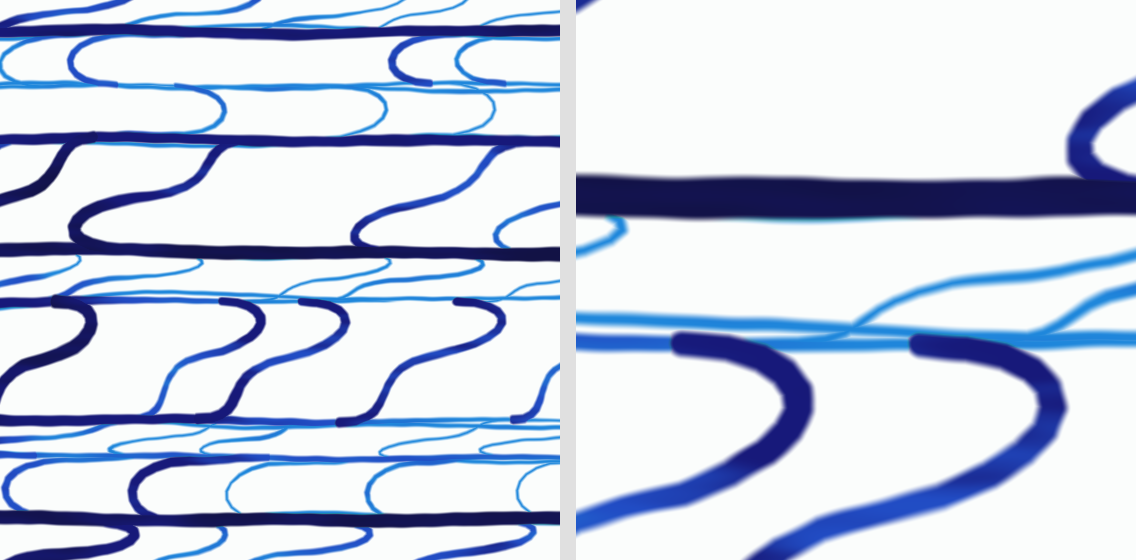
Left, the full canvas; right, a detail of the centre.
Give the GLSL for this pattern, as a WebGL 2 fragment shader.

```glsl
#version 300 es
precision highp float;
// Blue marker strokes on white: uneven horizontal lines split the canvas into bands,
// and each band is filled with hooked S-curves that leave one line and join the next.
// Curves are pairs of Bezier arcs; gradient noise varies the ink and bends the page.

uniform vec2 u_resolution;
out vec4 fragColor;

const int LINES = 10;
const int CURVES = 8;
const int STEPS = 10;
const vec3 PAPER = vec3(0.985, 0.993, 0.99);
const vec3 SKY = vec3(0.12, 0.53, 0.86);
const vec3 BLUE = vec3(0.13, 0.30, 0.77);
const vec3 NAVY = vec3(0.09, 0.10, 0.48);
const vec3 DEEP = vec3(0.07, 0.07, 0.27);

// Horizontal lines from bottom to top: height, ink weight, change of weight to the right
const float HEIGHT[LINES] = float[LINES](-0.03, 0.072, 0.185, 0.25, 0.46, 0.551, 0.75, 0.845, 0.941, 1.05);
const float WEIGHT[LINES] = float[LINES](0.2, 0.78, 0.2, 0.75, 0.6, 0.88, 0.6, 0.1, 0.72, 0.2);
const float FADE[LINES] = float[LINES](0.0, 0.1, 0.1, -0.72, -0.9, 0.0, 0.1, 0.0, 0.05, 0.0);

// Bands between lines: facing (1 hooks left, -1 hooks right), ink weight, middle height
const float FACING[9] = float[9](-1.0, 1.0, 1.0, -1.0, -1.0, 1.0, -1.0, 1.0, -1.0);
const float BAND_INK[9] = float[9](0.35, 0.2, 0.08, 0.62, 0.08, 0.5, 0.28, 0.2, 0.2);
const float MIDDLE[9] = float[9](0.6, 0.93, 0.5, 0.48, 0.55, 0.47, 0.94, 0.92, 0.7);

float hash(vec2 p) {
    vec3 q = fract(vec3(p.xyx) * 0.1031);
    q += dot(q, q.yzx + 33.33);
    return fract((q.x + q.y) * q.z);
}

float cornerSlope(vec2 cell, vec2 offset) {
    float angle = 6.2832 * hash(cell);
    return dot(vec2(cos(angle), sin(angle)), offset);
}

float gradientNoise(vec2 p) {
    vec2 i = floor(p), f = p - i;
    vec2 u = f * f * f * (f * (f * 6.0 - 15.0) + 10.0);
    vec2 e = vec2(1.0, 0.0);
    float low = mix(cornerSlope(i, f), cornerSlope(i + e, f - e), u.x);
    float high = mix(cornerSlope(i + e.yx, f - e.yx), cornerSlope(i + 1.0, f - 1.0), u.x);
    return mix(low, high, u.y);
}

float segmentDistance(vec2 p, vec2 a, vec2 b) {
    vec2 ab = b - a;
    return length(p - a - ab * clamp(dot(p - a, ab) / dot(ab, ab), 0.0, 1.0));
}

float bezierDistance(vec2 p, vec2 a, vec2 b, vec2 c, vec2 d) {
    float nearest = 10.0;
    vec2 last = a;
    for (int i = 1; i <= STEPS; i++) {
        float t = float(i) / float(STEPS), s = 1.0 - t;
        vec2 next = s * s * (s * a + 3.0 * t * b) + t * t * (3.0 * s * c + t * d);
        nearest = min(nearest, segmentDistance(p, last, next));
        last = next;
    }
    return nearest;
}

// Curve in a unit-high band: sweeps in from the top right, hooks at x = 0, leaves along the base
float hookDistance(vec2 p, float span, float rise, float middle) {
    vec2 size = vec2(span, rise);
    float slope = 0.5 * (1.0 - middle);
    vec2 joint = vec2(0.4, middle) * size;
    float sweep = bezierDistance(p, size, vec2(0.62, 1.0) * size,
        vec2(0.85, middle + 0.45 * slope) * size, joint);
    float hook = bezierDistance(p, joint, vec2(-0.12, middle - 0.52 * slope) * size,
        vec2(-0.12, 0.0) * size, vec2(0.28, 0.0) * size);
    return min(sweep, hook);
}

vec3 inkColor(float weight) {
    vec3 color = mix(SKY, BLUE, smoothstep(0.1, 0.35, weight));
    color = mix(color, NAVY, smoothstep(0.35, 0.55, weight));
    return mix(color, DEEP, smoothstep(0.6, 1.0, weight));
}

// Lays one stroke on the page; heavier ink is wider, and the darker ink shows
vec3 addStroke(vec3 page, float dist, float weight, float soft) {
    float w = clamp(weight, 0.0, 1.0);
    float radius = mix(0.0025, 0.0135, w);
    float cover = 1.0 - smoothstep(radius - soft, radius + soft, dist);
    cover *= smoothstep(-0.08, 0.0, weight);
    return min(page, mix(PAPER, inkColor(w), cover));
}

void main() {
    vec2 p = gl_FragCoord.xy / u_resolution;
    float soft = max(0.003, 0.75 / u_resolution.y);
    p.y += 0.014 * gradientNoise(p * vec2(2.5, 4.0) + 7.0) + 0.002 * gradientNoise(p * 24.0);
    p.x += 0.02 * gradientNoise(p * 5.0 + 31.0);
    float streak = 0.1 * gradientNoise(p * vec2(9.0, 70.0));
    vec3 color = PAPER;

    // Hooked curves inside each band
    for (int band = 0; band < LINES - 1; band++) {
        float base = HEIGHT[band], rise = HEIGHT[band + 1] - base;
        if (abs(p.y - base - 0.5 * rise) > 0.5 * rise + 0.03) continue;
        for (int k = 0; k < CURVES; k++) {
            vec2 id = vec2(float(k) + 3.0, float(band) * 7.0 + 5.0);
            float start = (float(k) - 1.5 + 0.6 * hash(id)) * 0.235;
            float span = mix(0.2, 0.33, hash(id + 40.0));
            vec2 q = vec2(p.x - start, p.y - base - 0.5 * rise) * FACING[band];
            q.y += 0.5 * rise;
            if (q.x < -0.04 || q.x > span + 0.04 || hash(id + 80.0) > 0.88) continue;
            float weight = BAND_INK[band] + 0.4 * (hash(id + 120.0) - 0.5) + 0.4 * (0.45 - p.x);
            weight += 0.45 * gradientNoise(p * 5.0 + id) + streak;
            float dist = hookDistance(q, span, rise, MIDDLE[band]);
            color = addStroke(color, dist, max(weight, 0.0), soft);
        }
    }

    // Horizontal lines, each with a thin strand wandering beside it
    for (int i = 0; i < LINES; i++) {
        float y = p.y - HEIGHT[i], seed = float(i) * 5.3;
        float weight = WEIGHT[i] + FADE[i] * p.x + 0.2 * gradientNoise(vec2(p.x * 5.0, seed)) + streak;
        float strand = y - 0.035 * gradientNoise(vec2(p.x * 2.2 + seed, seed + 0.4));
        color = addStroke(color, abs(y), weight, soft);
        color = addStroke(color, abs(strand), 0.12 + streak, soft);
    }
    fragColor = vec4(color, 1.0);
}
```
